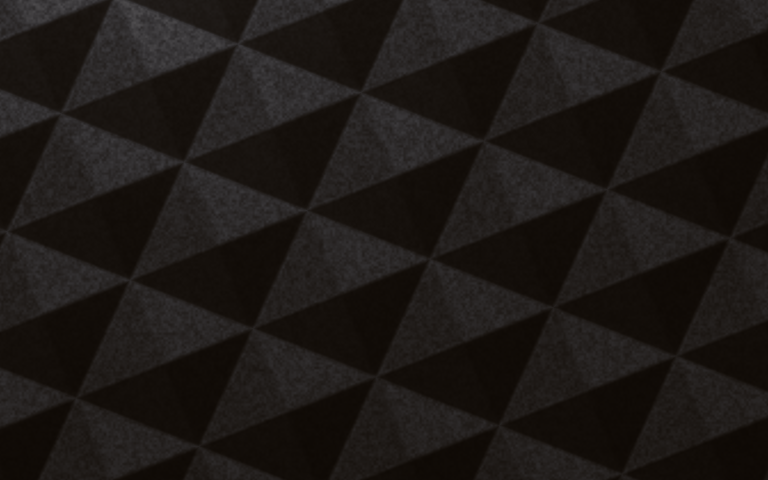
Write a Shadertoy shader that draws this pattern.

```glsl
// Dark leather-like relief of slanted triangular facets, lit softly from the upper left.

// Lattice in units of canvas height: one step across, one step down.
const vec2 ORIGIN = vec2(0.896, 0.460);
const vec2 STEP_ACROSS = vec2(0.2563, -0.1010);
const vec2 STEP_DOWN = vec2(-0.1125, -0.2458);
const float EDGE_SOFTNESS = 0.0055;

float hash(vec2 p) {
    vec3 k = fract(vec3(p.xyx) * 0.1031);
    k += dot(k, k.yzx + 33.33);
    return fract((k.x + k.y) * k.z);
}

float valueNoise(vec2 p) {
    vec2 cell = floor(p);
    vec2 f = fract(p);
    f = f * f * (3.0 - 2.0 * f);
    float low = mix(hash(cell), hash(cell + vec2(1, 0)), f.x);
    float high = mix(hash(cell + vec2(0, 1)), hash(cell + vec2(1, 1)), f.x);
    return mix(low, high, f.y);
}

// Signed distance to the facet border: positive in the lit half of a cell.
float facetDistance(vec2 f, vec3 heights) {
    vec3 lit = vec3(f, 1.0 - f.x - f.y) * heights;
    vec3 shaded = vec3(1.0 - f, f.x + f.y - 1.0) * heights;
    return f.x + f.y < 1.0 ? min(lit.x, min(lit.y, lit.z))
                           : -min(shaded.x, min(shaded.y, shaded.z));
}

// Fine pebbled surface, centred on zero.
float leatherGrain(vec2 p) {
    float coarse = valueNoise(p * 115.0);
    float fine = valueNoise(p * 210.0 + 17.0);
    return coarse * 0.5 + fine * 0.5 - 0.5;
}

// Shadows are warm brown, highlights nearly neutral.
vec3 leatherTone(float value) {
    vec3 warmth = mix(vec3(0.020, 0.0, -0.017), vec3(0.004, -0.004, 0.003),
                      smoothstep(0.04, 0.23, value));
    return max(vec3(value) + warmth, 0.0);
}

void mainImage(out vec4 fragColor, in vec2 fragCoord) {
    vec2 p = fragCoord / iResolution.y;
    float softness = max(EDGE_SOFTNESS, 0.8 / iResolution.y);

    // Skewed cell coordinates and the true heights of its triangles
    vec2 f = fract(inverse(mat2(STEP_ACROSS, STEP_DOWN)) * (p - ORIGIN));
    float area = abs(STEP_ACROSS.x * STEP_DOWN.y - STEP_ACROSS.y * STEP_DOWN.x);
    vec3 heights = area / vec3(length(STEP_DOWN), length(STEP_ACROSS),
                               length(STEP_ACROSS - STEP_DOWN));

    // Facet mask and the faint crease that splits each facet
    float d = facetDistance(f, heights);
    float litMask = smoothstep(-softness, softness, d);
    float creaseDistance = (f.x - f.y) * area / length(STEP_ACROSS + STEP_DOWN);
    float inside = smoothstep(0.0, 2.0 * softness, abs(d));
    float rightSide = smoothstep(-0.009, 0.009, creaseDistance);
    rightSide = mix(0.5, rightSide, inside);
    float crease = exp(-abs(creaseDistance) / 0.006) * inside;

    // Broad light falling off from the upper left
    float glow = exp(-1.6 * length((p - vec2(0.3, 1.05)) * vec2(0.75, 1.2)));
    float patches = valueNoise(p * 6.0) - 0.5;
    float litValue = (0.105 + 0.150 * glow) * mix(0.82, 1.04, rightSide);
    float shadedValue = (0.036 + 0.060 * glow) * mix(1.12, 0.92, rightSide);
    float value = mix(shadedValue, litValue, litMask);
    value *= 1.0 + 0.10 * patches - 0.07 * crease;

    // Worn sheen along the falling ridges and at their meeting points
    vec2 nearLine = min(f, 1.0 - f) * heights.xy;
    float ridge = exp(-nearLine.y / 0.004);
    float corner = exp(-length(nearLine) / 0.007);
    value += (0.010 + 0.035 * glow) * ridge + 0.025 * corner;

    // Grain is strongest where light catches it
    value *= 1.0 + leatherGrain(p) * mix(0.35, 0.60, litMask);

    fragColor = vec4(leatherTone(value), 1.0);
}
```
